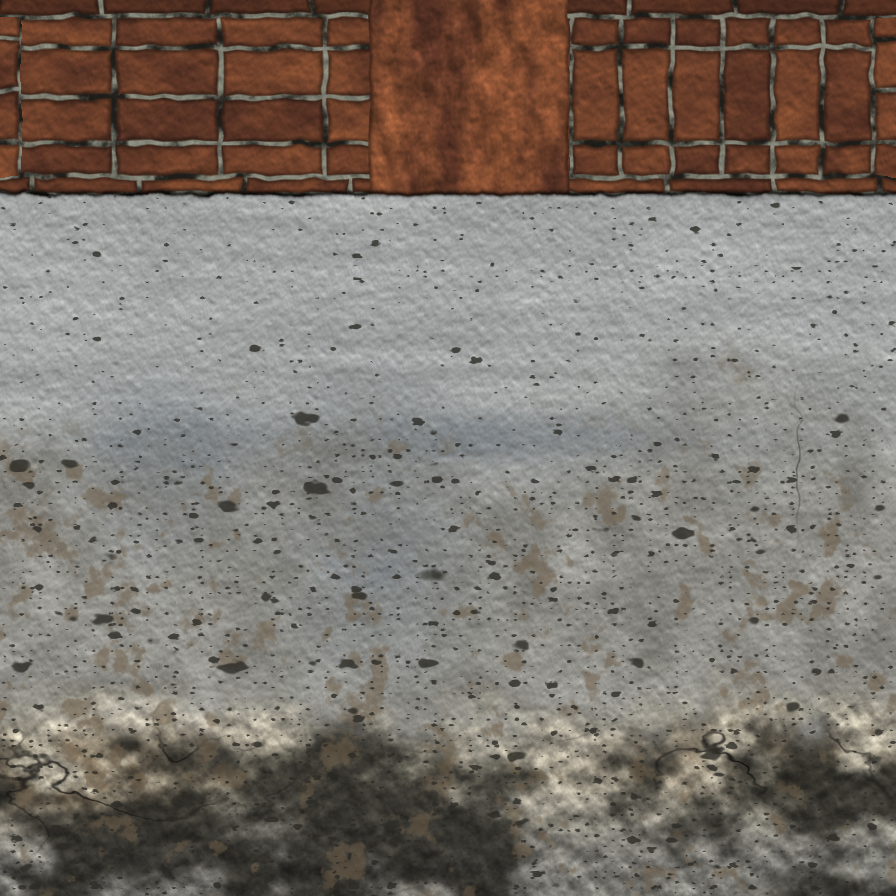
Reproduce this texture procedurally as a Shadertoy shader.

```glsl
const float WALL_TOP = 0.783, MORTAR = 0.0026;
const vec2 BLOCK_X = vec2(0.412, 0.635), PANEL_X = vec2(0.024, 0.974);
const float LONG_BRICK = 0.118, HEADER = 0.0562, SIDE_COURSE = 0.058;
const float COURSES[7] = float[7](1.02, 0.982, 0.947, 0.892, 0.84, 0.803, 0.783);
const vec3 LIGHT = vec3(0.635, 0.645, 0.64), WORN = vec3(0.545, 0.54, 0.515);
const vec3 BLUE = vec3(0.43, 0.46, 0.485), CREAM = vec3(0.67, 0.645, 0.58);
const vec3 EARTH = vec3(0.43, 0.37, 0.29), SOOT = vec3(0.17, 0.165, 0.145);
const vec3 RED = vec3(0.33, 0.19, 0.14), ORANGE = vec3(0.51, 0.3, 0.19);
const vec3 JOINT = vec3(0.5, 0.51, 0.46);

float hash(vec2 p) {
    vec3 q = fract(p.xyx * 0.1031);
    q += dot(q, q.yzx + 33.33);
    return fract((q.x + q.y) * q.z);
}

float noise(vec2 p) {
    vec2 i = floor(p), f = fract(p);
    f = f * f * (3.0 - 2.0 * f);
    return mix(mix(hash(i), hash(i + vec2(1, 0)), f.x),
               mix(hash(i + vec2(0, 1)), hash(i + 1.0), f.x), f.y);
}

float fbm(vec2 p) {
    float sum = 0.0, amp = 0.516;
    for (int i = 0; i < 5; i++) {
        sum += amp * noise(p);
        p = mat2(1.6, 1.2, -1.2, 1.6) * p + 17.3;
        amp *= 0.5;
    }
    return sum;
}

// Noise height field lit from above
float relief(vec2 p) { return fbm(p) - fbm(p + vec2(0.1, 0.45)); }

float blob(vec2 p, float x, float y, float w, float h) {
    vec2 d = (p - vec2(x, y)) / vec2(w, h);
    return exp(-dot(d, d));
}

// One ragged hole per occupied cell
float pits(vec2 p, vec2 cells, float chance) {
    vec2 q = p * cells, id = floor(q);
    vec2 centre = 0.35 + 0.3 * vec2(hash(id + 3.0), hash(id + 8.0));
    float size = hash(id + 21.0);
    float d = length(fract(q) - centre) + 0.22 * (noise(q * 5.0) - 0.5);
    float soft = max(0.06, 0.7 * cells.y / iResolution.y);
    return step(hash(id + 5.0), chance) * smoothstep(soft, -soft, d - mix(0.08, 0.3, size * size));
}

// Signed distance to the brick edge, and the brick identity
float brickCell(vec2 p, out vec2 id) {
    int row = 0;
    for (int i = 1; i < 6; i++) if (p.y < COURSES[i]) row = i;
    float top = COURSES[row], bottom = COURSES[row + 1];
    float width = LONG_BRICK, start = 0.009;
    if (row == 0 || row == 5) start = row == 0 ? -0.005 : 0.037;
    else if (p.x < PANEL_X.x || p.x > PANEL_X.y) {
        float k = floor((p.y - WALL_TOP) / SIDE_COURSE);
        bottom = WALL_TOP + k * SIDE_COURSE;
        top = bottom + SIDE_COURSE;
        row = 10 + int(k);
        width = 0.05;
        start = p.x < 0.5 ? PANEL_X.x - width : PANEL_X.y;
    } else if (p.x > BLOCK_X.y) {
        width = HEADER;
        start = BLOCK_X.y + 0.002;
        if (row == 2 || row == 3) { row = 2; top = COURSES[2]; bottom = COURSES[4]; }
    }
    float column = floor((p.x - start) / width);
    id = vec2(column + 40.0 * step(0.5, p.x), row) + 5.0;
    float x = p.x - start - column * width;
    return min(min(x, width - x), min(p.y - bottom, top - p.y)) - MORTAR;
}

vec3 brickwork(vec2 p) {
    vec2 wobble = vec2(noise(p * 60.0), noise(p * 60.0 + 40.0)) - 0.5, id;
    float d = brickCell(p + wobble * 0.005, id);
    float grain = 1.0 + 0.5 * relief(p * 110.0);
    float tone = 0.65 * hash(id) + 1.3 * fbm(p * vec2(24, 38)) - 0.5;
    vec3 clay = mix(RED, ORANGE, clamp(tone, 0.0, 1.0));
    clay = mix(clay, RED * 0.8, 0.7 * step(COURSES[1], p.y));
    clay *= mix(0.62, 1.0, smoothstep(0.0, 0.006, d));
    vec3 joint = mix(SOOT * 0.7, JOINT, smoothstep(0.32, 0.62, fbm(p * 45.0 + 9.0)));
    vec3 col = mix(joint, clay, smoothstep(-0.0012, 0.0012, d));

    // Broad weathered block between the panels
    float edge = min(p.x - BLOCK_X.x, BLOCK_X.y - p.x) + wobble.x * 0.004;
    vec3 block = mix(RED, ORANGE, smoothstep(0.25, 0.7, fbm(p * vec2(34, 9) + 4.0)));
    block *= 1.0 + 0.8 * relief(p * vec2(55, 28));
    block *= mix(0.6, 1.0, smoothstep(0.0, 0.006, edge));
    return grain * mix(col, block, smoothstep(-0.001, 0.001, edge));
}

vec3 plaster(vec2 p) {
    float broad = fbm(p * vec2(5, 7) + 2.0) - 0.5, mottle = fbm(p * 22.0) - 0.5;
    float streak = fbm(p * vec2(5, 60)) - 0.5;
    float worn = smoothstep(0.62, 0.42, p.y + 0.25 * broad);
    vec3 col = mix(LIGHT, WORN, worn * 0.85);
    col += streak * mix(0.13, 0.03, worn) + mottle * mix(0.06, 0.26, worn);
    float blue = blob(p, 0.18, 0.47, 0.09, 0.08) + blob(p, 0.42, 0.41, 0.09, 0.13)
               + 0.7 * blob(p, 0.57, 0.51, 0.3, 0.025);
    col = mix(col, BLUE, clamp(blue * (broad + mottle + 0.6), 0.0, 0.65));

    // Damp, flaking base
    float damp = smoothstep(0.25, 0.17, p.y + 0.13 * broad + 0.08 * mottle);
    float earth = blob(p, 0.1, 0.135, 0.14, 0.05) + blob(p, 0.85, 0.16, 0.14, 0.04);
    float dark = 0.2 * blob(p, 0.43, 0.1, 0.22, 0.09) + 0.14 * blob(p, 0.15, 0.05, 0.14, 0.04)
               + 0.22 * blob(p, 0.91, 0.12, 0.16, 0.03) - 0.16 * blob(p, 0.2, 0.19, 0.13, 0.025);
    vec3 base = mix(CREAM, WORN * 0.86, smoothstep(0.14, 0.03, p.y));
    base = mix(base, EARTH, clamp(earth * smoothstep(-0.2, 0.15, mottle), 0.0, 0.85));
    float soot = 0.6 * fbm(p * vec2(13, 17) + 31.0) + 0.4 * mottle + 0.2 + dark;
    base = mix(base, SOOT, 0.88 * smoothstep(0.46, 0.72, soot));
    float ridge = abs(fbm(p * vec2(9, 15) + 7.0) - 0.5);
    base *= 1.0 - 0.65 * smoothstep(0.025, 0.0, ridge) * min(earth + 0.15, 1.0);
    col = mix(col, base * (1.0 + 1.1 * relief(p * 48.0)), damp);
    col += 0.08 * blob(p, 0.18, 0.198, 0.12, 0.018);

    // Pores, cavities and a hairline crack
    float chance = 0.07 + 0.17 * worn + 0.22 * blob(p, 0.72, 0.692, 0.4, 0.012);
    float hole = max(pits(p, vec2(100, 170), chance), pits(p + 0.37, vec2(45, 75), chance * 0.7));
    hole = max(hole, pits(p + 0.13, vec2(22, 40), 0.1 * worn));
    hole = max(hole, smoothstep(0.4, 0.65, blob(p, 0.485, 0.358, 0.03, 0.014) * (0.6 + mottle)));
    float bend = 0.012 * (noise(p.yy * 45.0) - 0.5);
    float crack = smoothstep(0.0018, 0.0, abs(p.x - 0.89 - bend)) * blob(p, 0.89, 0.48, 0.05, 0.065);
    col *= 1.0 + 0.42 * relief(p * 130.0);
    col = mix(col, EARTH, 0.55 * worn * smoothstep(0.6, 0.72, fbm(p * 38.0 + 60.0)));
    return mix(col, SOOT, 0.8 * max(hole, 0.6 * crack));
}

void mainImage(out vec4 fragColor, in vec2 fragCoord) {
    vec2 p = fragCoord / iResolution.xy;
    float ledge = p.y - WALL_TOP + 0.008 * (fbm(p.xx * 35.0) - 0.5);
    float soft = max(0.0012, 0.7 / iResolution.y);
    vec3 col = mix(plaster(p), brickwork(p), smoothstep(-soft, soft, ledge));
    float shadow = (ledge - 0.001) / 0.0028;
    col *= 1.0 - 0.65 * exp(-shadow * shadow);
    fragColor = vec4(clamp(col, 0.0, 1.0), 1.0);
}
```
